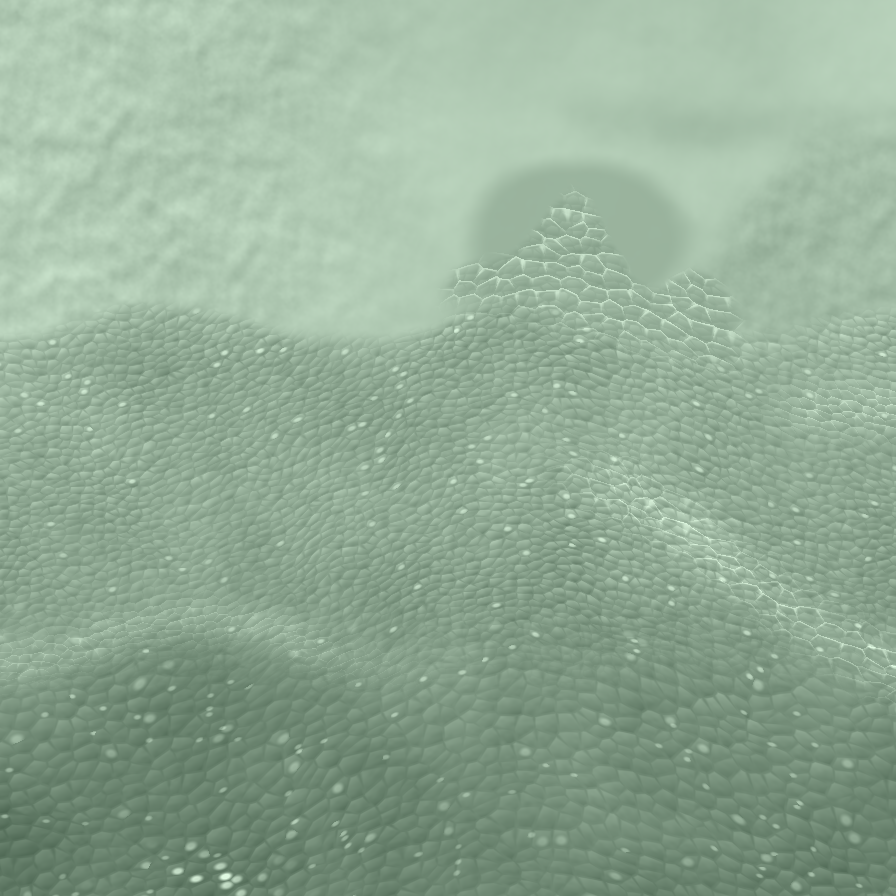
This texture is drawn by a three.js fragment shader. Its source:

```glsl
// Misty green foam: a soft mottled backdrop behind rolling slopes of tiny bubbles.
// Crest curves layer the tones; cellular noise gives embossed bubbles, shiny
// rims and glints, with sharp grain in the middle and softer grain below.

varying vec2 vUv;

const vec3 SHADE_GREEN = vec3(0.36, 0.46, 0.38);
const vec3 LIGHT_GREEN = vec3(0.76, 0.86, 0.77);
const vec2 LIGHT_DIR = vec2(-0.45, 0.89);
const vec2 FINE_CELLS = vec2(72.0, 118.0);
const vec2 COARSE_CELLS = vec2(46.0, 62.0);
const vec2 CAP_CELLS = vec2(42.0, 60.0);
const float MOTTLE_SCALE = 42.0;
const float FINE_RELIEF = 0.15;
const float COARSE_RELIEF = 0.11;
const float RIM_GAIN = 0.42;
const float GLINT_GAIN = 0.42;

float hash(vec2 p) {
  vec3 q = fract(vec3(p.xyx) * 0.1031);
  q += dot(q, q.yzx + 33.33);
  return fract((q.x + q.y) * q.z);
}

float noise(vec2 p) {
  vec2 i = floor(p), f = fract(p);
  f = f * f * (3.0 - 2.0 * f);
  return mix(mix(hash(i), hash(i + vec2(1.0, 0.0)), f.x),
             mix(hash(i + vec2(0.0, 1.0)), hash(i + vec2(1.0)), f.x), f.y);
}

float fbm(vec2 p) {
  float sum = 0.0, gain = 0.5;
  for (int i = 0; i < 4; i++) {
    sum += gain * noise(p);
    p = mat2(1.6, 1.2, -1.2, 1.6) * p + 7.3;
    gain *= 0.5;
  }
  return sum / 0.9375;
}

float bump(float x, float center, float width) {
  float d = (x - center) / width;
  return exp(-d * d);
}

// Nearest bubble: xy = offset from its centre, z = gap to the border, w = id.
vec4 bubbles(vec2 p) {
  vec2 cell = floor(p), offset = vec2(0.0);
  float first = 9.0, second = 9.0, id = 0.0;
  for (int y = -1; y <= 1; y++) {
    for (int x = -1; x <= 1; x++) {
      vec2 c = cell + vec2(float(x), float(y));
      vec2 v = p - c - 0.1 - 0.8 * vec2(hash(c), hash(c + 57.0));
      float d = length(v);
      if (d < first) {
        second = first; first = d; offset = v; id = hash(c + 113.0);
      } else second = min(second, d);
    }
  }
  return vec4(offset, second - first, id);
}

float relief(vec4 b) {
  return dot(b.xy, LIGHT_DIR) * smoothstep(0.0, 0.25, b.z) - 0.22 * (1.0 - smoothstep(0.0, 0.2, b.z));
}

float rim(vec4 b) {
  return (1.0 - smoothstep(0.04, 0.24, b.z)) * smoothstep(-0.3, 0.5, b.y);
}

float glint(vec4 b, float rarity) {
  return step(rarity, b.w) * (1.0 - smoothstep(0.12, 0.42, length(b.xy)));
}

void main() {
  vec2 p = vUv;
  float cloud = fbm(p * 5.0), patches = fbm(p * 14.0 + 20.0);
  float wobble = 0.025 * (patches - 0.5);

  // Backdrop with blurred grain on the left and a smoky streak on the right
  vec2 m = p * MOTTLE_SCALE;
  float mottle = fbm(m) - fbm(m + LIGHT_DIR * 0.55);
  float tone = 0.695 + 0.09 * (cloud - 0.5) + 0.04 * (patches - 0.5);
  tone += mottle * mix(0.15, 0.02, smoothstep(0.2, 0.55, p.x));
  tone -= 0.045 * bump(p.y, 0.86 + 0.3 * (p.x - 0.75) * (p.x - 0.9) + wobble, 0.025) * smoothstep(0.55, 0.7, p.x);

  // Hazy far slope and dark mound behind the cap
  float farCrest = 0.66 + 0.2 * smoothstep(0.68, 0.95, p.x) + 2.0 * wobble;
  float farMask = (1.0 - smoothstep(farCrest - 0.06, farCrest + 0.03, p.y)) * smoothstep(0.68, 0.82, p.x);
  tone = mix(tone, 0.62 + 0.07 * (cloud - 0.5) + 0.12 * mottle, farMask);
  float mound = length((p - vec2(0.645, 0.735)) / vec2(0.125, 0.09)) + 4.0 * wobble;
  tone = mix(tone, 0.585, 0.85 * (1.0 - smoothstep(0.8, 1.12, mound)));

  // Grain follows the slopes up to the middle peak and down again
  vec2 flow = p + 0.012 * vec2(noise(p * 19.0), noise(p * 19.0 + 40.0));
  flow.y -= 0.13 * bump(p.x, 0.58, 0.3);
  vec4 fine = bubbles(flow * FINE_CELLS);
  vec4 coarse = bubbles(flow * COARSE_CELLS + 31.0);
  vec4 large = bubbles((flow + 0.2) * CAP_CELLS);

  // Foam body, darkening toward the bottom
  float crest = 0.615 + 0.04 * bump(p.x, 0.18, 0.12) + 0.07 * bump(p.x, 0.6, 0.1) + 0.035 * bump(p.x, 1.0, 0.12) + wobble;
  float body = mix(0.425, 0.575, smoothstep(0.0, 0.58, p.y)) + 0.10 * (cloud - 0.5) + 0.07 * (patches - 0.5);
  float lowCrest = 0.25 + 0.06 * bump(p.x, 0.22, 0.16) + wobble;
  float leftSide = 1.0 - smoothstep(0.3, 0.55, p.x);
  float lowBand = bump(p.y, lowCrest, 0.028) * leftSide;
  body += 0.06 * lowBand - 0.025 * leftSide * (1.0 - smoothstep(lowCrest - 0.06, lowCrest, p.y));
  float ridge = 0.475 - 0.2 * smoothstep(0.6, 1.05, p.x) - 0.1 * max(p.x - 0.7, 0.0) + wobble;
  float ridgeBand = bump(p.y, ridge, 0.035) * smoothstep(0.58, 0.7, p.x);
  float wisps = bump(p.y, 0.545 + wobble, 0.03) * smoothstep(0.83, 0.92, p.x);
  body += 0.065 * ridgeBand + 0.04 * wisps + 0.035 * bump(p.y, crest - 0.01, 0.018);
  float depth = smoothstep(0.2, 0.38, p.y);
  float strength = 0.45 + 0.9 * fbm(p * 8.0 + 60.0);
  body += strength * mix(COARSE_RELIEF * relief(coarse), FINE_RELIEF * relief(fine), depth);
  body += 0.06 * (noise(flow * vec2(150.0, 240.0)) - 0.5) * (0.4 + 0.6 * depth);
  body += RIM_GAIN * (0.45 * ridgeBand * rim(large) + (0.4 * wisps + 0.25 * lowBand) * rim(fine));
  body += GLINT_GAIN * strength * (0.5 * glint(fine, 0.965) + 0.4 * glint(coarse, 0.96) * (1.0 - depth));
  body += GLINT_GAIN * glint(coarse, 0.7) * bump(p.x, 0.22, 0.08) * (1.0 - smoothstep(0.02, 0.07, p.y));
  tone = mix(tone, body, 1.0 - smoothstep(crest - 0.012, crest + 0.012, p.y));

  // Cap of larger bubbles with bright rims
  float capTop = 0.62 + 0.16 * bump(p.x, 0.64, 0.07) + 0.08 * bump(p.x, 0.52, 0.06) + 0.08 * bump(p.x, 0.78, 0.05) + wobble;
  float cap = (1.0 - smoothstep(capTop - 0.012, capTop + 0.008, p.y)) * smoothstep(0.48, 0.52, p.x);
  cap *= (1.0 - smoothstep(0.8, 0.84, p.x)) * smoothstep(-0.03, 0.03, p.y - 0.66 + 0.28 * max(p.x - 0.56, 0.0));
  float capTone = 0.59 + 0.08 * (patches - 0.5) + 0.08 * relief(large) + RIM_GAIN * 0.55 * rim(large);
  tone = mix(tone, capTone + 0.06 * relief(fine), 0.9 * cap);

  float level = clamp((tone - SHADE_GREEN.r) / (LIGHT_GREEN.r - SHADE_GREEN.r), -0.15, 1.3);
  gl_FragColor = vec4(mix(SHADE_GREEN, LIGHT_GREEN, level), 1.0);
}
```
